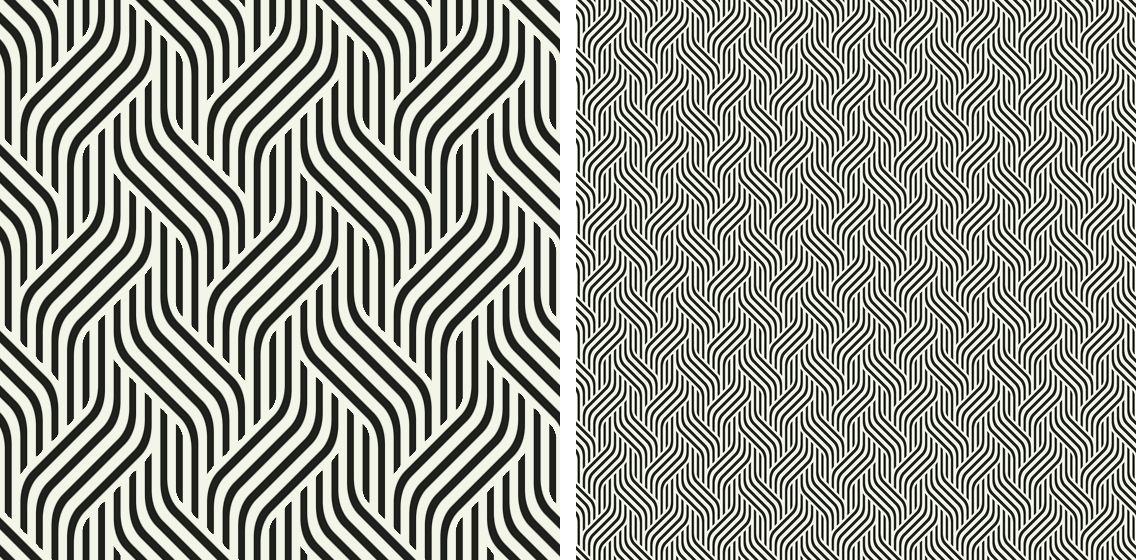
Left: one tile. Right: repeated 3 by 3.
Give the GLSL for this pattern, as a Shadertoy shader.

```glsl
// Woven bands of four parallel stripes that bend from vertical to diagonal and back.
// Each band is a smoothly clamped stripe coordinate, laid over a field of vertical
// stripes; a mirrored copy, half a cell away, completes the interlaced weave.

const float REPEATS = 3.0;               // cells across and down
const float PITCH_COUNT = 12.0;          // vertical stripes per cell
const vec2 BAND_CENTRE = vec2(5.53, 6.2);// in stripe pitches, from the cell corner
const float HALF_STRIPE = 0.218;         // half of a stripe's width, in pitches
const float HALF_BAND = 2.06;            // half of a band, including its pale margin
const float HALF_SHIFT = 2.5;            // sideways travel of a band on each side
const float DIAGONAL_SPREAD = 1.75;      // horizontal stripe spacing on the diagonal
const float BEND = 0.75;                 // roundness of the bends
const float EDGE_SOFTNESS = 0.75;        // in output pixels

const vec3 PAPER = vec3(0.95, 0.96, 0.91);
const vec3 INK = vec3(0.12, 0.13, 0.11);
const vec3 INK_RIM = vec3(0.08, 0.09, 0.06);

float smoothMin(float a, float b, float k) {
    float h = max(k - abs(a - b), 0.0);
    return min(a, b) - h * h / (4.0 * k);
}

float smoothMax(float a, float b, float k) {
    return -smoothMin(-a, -b, k);
}

// Signed distance to stripes centred on every half-integer coordinate
float stripes(float u) {
    return abs(fract(u) - 0.5) - HALF_STRIPE;
}

// Position relative to the nearest repeat of a centre; wraps across the canvas
vec2 cellOffset(vec2 p, vec2 centre) {
    return mod(p - centre + 0.5 * PITCH_COUNT, PITCH_COUNT) - 0.5 * PITCH_COUNT;
}

// Lays a rising band over the stripe distance beneath it
float layBand(float under, vec2 p, float soft) {
    float diagonal = (p.x - p.y) / DIAGONAL_SPREAD;
    float across = smoothMin(diagonal, p.x + HALF_SHIFT, BEND);
    across = smoothMax(across, p.x - HALF_SHIFT, BEND);

    // Beyond the bends the band coincides with the vertical field
    float bent = step(abs(p.x - diagonal), HALF_SHIFT + BEND);
    float cover = bent * (1.0 - smoothstep(-soft, soft, abs(across) - HALF_BAND));
    return mix(under, stripes(across), cover);
}

void mainImage(out vec4 fragColor, in vec2 fragCoord) {
    float scale = REPEATS * PITCH_COUNT;
    vec2 p = fragCoord / iResolution.xy * scale;
    float soft = EDGE_SOFTNESS * scale / min(iResolution.x, iResolution.y);

    // Vertical field, rising band, then its mirrored falling partner
    vec2 rising = cellOffset(p, BAND_CENTRE);
    vec2 falling = cellOffset(p, BAND_CENTRE + 0.5 * PITCH_COUNT);
    falling.x = -falling.x;

    float d = stripes(rising.x + 0.5);
    d = layBand(d, rising, soft);
    d = layBand(d, falling, soft);

    // Ink is slightly deeper along the rims of each stripe
    vec3 ink = mix(INK_RIM, INK, smoothstep(0.04, 0.12, -d));
    vec3 color = mix(ink, PAPER, smoothstep(-soft, soft, d));
    fragColor = vec4(color, 1.0);
}
```
